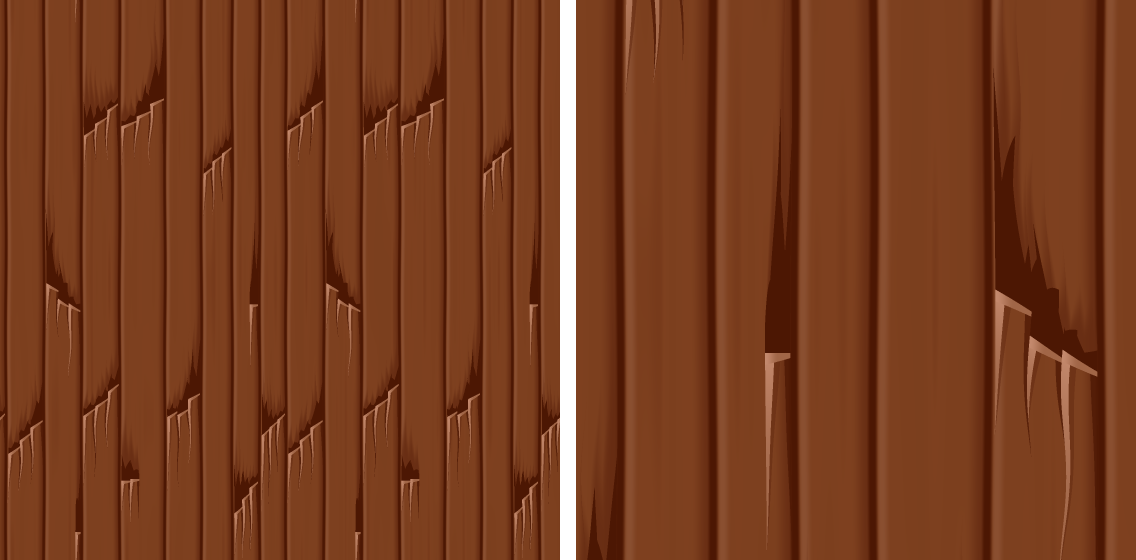
Left: the whole. Right: its middle third, enlarged.
A WebGL 1 fragment shader for this texture:

```glsl
precision highp float;
uniform vec2 u_resolution;

const vec3 WOOD = vec3(0.49, 0.25, 0.12);
const vec3 SHADE = vec3(0.40, 0.17, 0.07);
const vec3 HOLLOW = vec3(0.30, 0.09, 0.01);
const vec3 BEVEL = vec3(0.54, 0.31, 0.19);
const vec3 RIM = vec3(0.63, 0.40, 0.28);
const vec3 GLINT = vec3(0.77, 0.54, 0.43);

float edges[9];
// Breaks: left height, right height, gap, span (its sign gives the deep side)
vec4 breaks[16];

float hash(vec2 p) {
  return fract(sin(dot(p, vec2(127.1, 311.7))) * 4375.85);
}

float wrapNoise(vec2 p, vec2 period) {
  vec2 i = floor(p), f = fract(p);
  f = f * f * (3.0 - 2.0 * f);
  vec2 a = mod(i, period), b = mod(i + 1.0, period);
  return mix(mix(hash(a), hash(vec2(b.x, a.y)), f.x),
             mix(hash(vec2(a.x, b.y)), hash(b), f.x), f.y);
}

// Wedges that hang down, each with its own length
float splinters(float x, float seed) {
  float tip = abs(fract(x) - 0.4) * 1.7;
  return 0.35 + 0.55 * tip + 0.5 * hash(vec2(floor(x), seed));
}

vec3 addBreak(vec3 color, float s, float width, float y, vec4 b, float seed) {
  float span = abs(b.w);
  if (span == 0.0 || s < 0.0 || s > 1.0) return color;
  float deep = ((b.w > 0.0 ? s : 1.0 - s) - 1.0 + span) / span;
  if (deep < 0.0) return color;

  float u = b.w > 0.0 ? deep : 1.0 - deep;
  u += 0.12 * u * (1.0 - u) * sin(y * 56.549 + seed);
  float count = floor(span * 3.0 + 0.8);
  float id = min(floor(u * count), count - 1.0);
  float f = u * count - id;
  float rnd = hash(vec2(id, seed));
  float toothWidth = width * span / count;

  float crest = mix(b.x, b.y, (id + 0.2 + 0.6 * f) / count) + 0.014 * (rnd - 0.5);
  float h = mod(y - crest + 0.5, 1.0) - 0.5;

  if (h > 0.0) {
    // Torn hem over the hollow
    float reach = 0.012 + b.z * pow(deep, span * 2.2);
    float hem = reach * splinters(u * span * 5.0, seed);
    float fringe = (reach * 1.9 + 0.02) * splinters(u * span * 7.0 + 0.3, seed + 4.0);
    float fade = 1.0 - smoothstep(0.4, 1.0, h / fringe);
    color = mix(color, SHADE, 0.85 * fade);
    return h < hem ? HOLLOW : color;
  }

  // Split teeth below: shadowed right sides, lit left sides and tops
  float len = 0.05 + 0.09 * rnd;
  float taper = max(1.0 + h / len, 0.0);
  if ((1.0 - f) * toothWidth < 0.004 * taper) color = mix(color, HOLLOW, 0.75);
  if (f * toothWidth < 0.009 * taper) color = mix(color, SHADE, 0.6);
  if (f * toothWidth < 0.0052 * taper) color = mix(RIM, GLINT, taper * taper);
  if (h > -0.007 + 0.004 * f) color = mix(GLINT, RIM, smoothstep(0.0, 0.5, f));
  return color;
}

vec3 planks(vec2 uv) {
  float shifted = uv.x - 0.0104 + 0.0006 * sin(uv.y * 18.8496 + uv.x * 25.1327);
  float x = mod(shifted, 0.5);
  float left = 0.0, right = 0.5, plank = 0.0;
  vec4 first = vec4(0.0), second = vec4(0.0);
  for (int i = 0; i < 8; i++) {
    if (x >= edges[i]) {
      left = edges[i];
      right = edges[i + 1];
      plank = float(i);
      first = breaks[i];
      second = breaks[i + 8];
    }
  }
  // The first plank carries its upper break on every other repeat
  if (plank < 0.5 && mod(shifted, 1.0) < 0.5) second = vec4(0.0);

  // Grain
  float grain = wrapNoise(uv * vec2(128.0, 4.0), vec2(128.0, 4.0));
  vec3 color = WOOD * (0.985 + 0.03 * grain);
  color = mix(color, SHADE, 0.3 * smoothstep(0.75, 1.0, grain));

  // Seams: soft shade, bevel and dark groove
  float l = x - left, r = right - x;
  color = mix(color, SHADE, 0.85 * (1.0 - smoothstep(0.003, 0.013, r)));
  color = mix(color, BEVEL, smoothstep(0.002, 0.005, l) * (1.0 - smoothstep(0.006, 0.011, l)));
  color = mix(HOLLOW, color, smoothstep(0.0012, 0.0038, min(l, r)));

  float width = right - left - 0.006;
  float s = (l - 0.004) / width;
  color = addBreak(color, s, width, uv.y, first, plank + 1.0);
  return addBreak(color, s, width, uv.y, second, plank + 11.0);
}

void main() {
  edges[0] = 0.0;   edges[1] = 0.068; edges[2] = 0.135;
  edges[3] = 0.203; edges[4] = 0.284; edges[5] = 0.349;
  edges[6] = 0.404; edges[7] = 0.453; edges[8] = 0.5;
  for (int i = 0; i < 16; i++) breaks[i] = vec4(0.0);
  breaks[0] = vec4(0.186, 0.255, 0.04, 1.0);
  breaks[1] = vec4(0.50, 0.434, 0.13, -1.0);
  breaks[2] = vec4(0.759, 0.82, 0.07, -1.0);
  breaks[3] = vec4(0.775, 0.825, 0.10, 1.0);
  breaks[4] = vec4(0.245, 0.297, 0.09, 1.0);
  breaks[5] = vec4(0.688, 0.746, 0.02, 1.0);
  breaks[6] = vec4(0.082, 0.141, 0.09, -1.0);
  breaks[7] = vec4(0.212, 0.271, 0.05, -1.0);
  breaks[8] = vec4(0.766, 0.831, 0.10, 1.0);
  breaks[9] = vec4(0.05, 0.05, 0.10, 0.15);
  breaks[10] = vec4(0.247, 0.318, 0.02, 1.0);
  breaks[11] = vec4(0.147, 0.147, 0.05, -0.42);
  breaks[14] = vec4(0.453, 0.453, 0.16, 0.35);

  // Average 3 by 3 samples to smooth the edges
  vec3 sum = vec3(0.0);
  for (int j = 0; j < 3; j++)
    for (int i = 0; i < 3; i++)
      sum += planks((gl_FragCoord.xy + (vec2(i, j) - 1.0) / 3.0) / u_resolution);
  gl_FragColor = vec4(sum / 9.0, 1.0);
}
```
